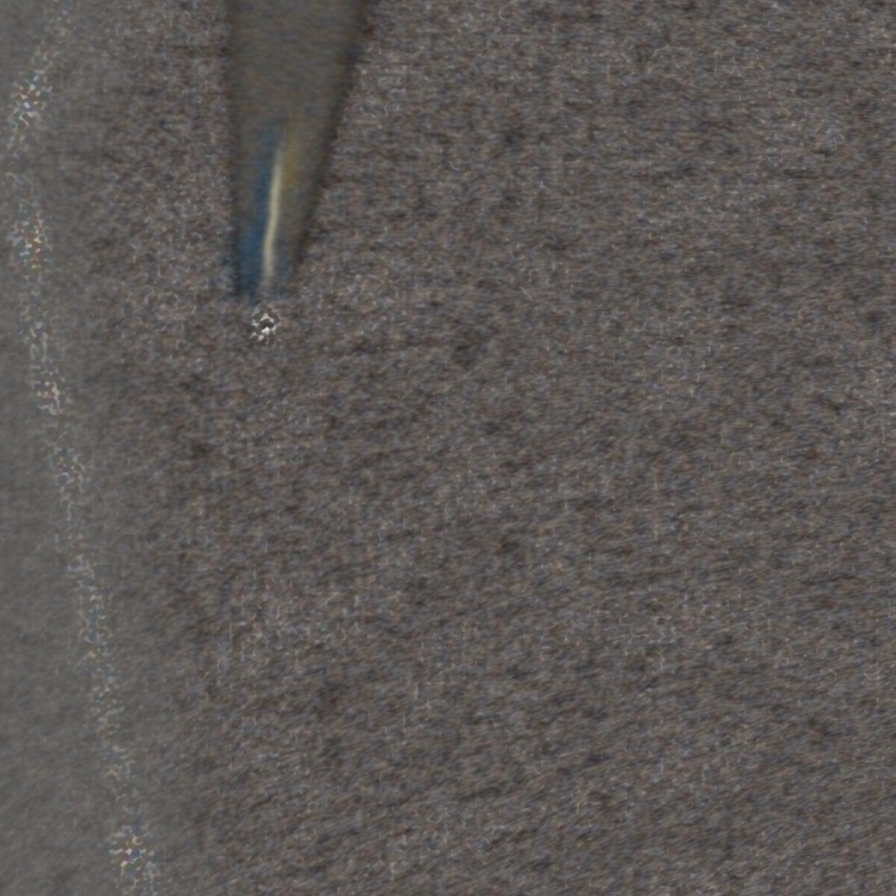
Write a WebGL 1 fragment shader that draws this texture.

```glsl
precision highp float;
uniform vec2 u_resolution;

#define GRAIN_SCALE 88.0
#define GRAIN_CONTRAST 0.10
#define CREASE_DEPTH 0.055
#define TINT_STRENGTH 0.07
#define GLINT_STRENGTH 0.15
#define STONE_COLOR vec3(0.357, 0.336, 0.328)
#define SMOOTH_COLOR vec3(0.378, 0.368, 0.360)
#define GROOVE_COLOR vec3(0.325, 0.310, 0.295)
#define BLUE_COLOR vec3(0.20, 0.27, 0.33)
#define STREAK_COLOR vec3(0.64, 0.62, 0.54)

vec2 hashGradient(vec2 cell) {
  float angle = 6.2832 * fract(sin(dot(cell, vec2(127.1, 311.7))) * 43758.547);
  return vec2(cos(angle), sin(angle));
}

float gradientNoise(vec2 p) {
  vec2 cell = floor(p);
  vec2 f = p - cell;
  vec2 blend = f * f * f * (f * (f * 6.0 - 15.0) + 10.0);
  vec2 e = vec2(0.0, 1.0);
  float a = dot(hashGradient(cell), f);
  float b = dot(hashGradient(cell + e.yx), f - e.yx);
  float c = dot(hashGradient(cell + e.xy), f - e.xy);
  float d = dot(hashGradient(cell + e.yy), f - e.yy);
  return mix(mix(a, b, blend.x), mix(c, d, blend.x), blend.y);
}

// Soft bump that peaks at zero
float bump(float x, float width) {
  x /= width;
  return exp(-x * x);
}

// One inside the interval, with soft ends
float span(float x, float low, float high, float soft) {
  return smoothstep(low - soft, low + soft, x)
       * (1.0 - smoothstep(high - soft, high + soft, x));
}

// Centre line of the glittering seam at the left
float seamLine(float y) {
  return 0.015 + 0.18 * max(0.8 - y, 0.0) + 0.28 * max(y - 0.8, 0.0);
}

// Several octaves of lumps, slightly longer than high
float grainField(vec2 p) {
  float sum = 0.0;
  float scale = 0.5 * GRAIN_SCALE;
  float weight = 0.7;
  for (int i = 0; i < 3; i++) {
    sum += weight * gradientNoise(p * scale * vec2(0.85, 1.1) + float(i) * 17.3);
    scale *= 1.95;
    weight = 0.95;
  }
  return sum;
}

void main() {
  vec2 uv = gl_FragCoord.xy / u_resolution;

  // Shear the grain so that it climbs to the right near the bottom
  vec2 p = vec2(uv.x, uv.y - mix(0.45, -0.1, uv.y) * uv.x);
  float grain = grainField(p);
  float patches = gradientNoise(p * 9.0 + 3.7);
  float fine = gradientNoise(uv * GRAIN_SCALE * 1.7 + 51.0);
  float glint = smoothstep(0.2, 0.6, fine + 0.3 * patches);

  // Smooth zone left of the seam, rough stone right of it
  float seamOffset = uv.x - seamLine(uv.y) + 0.02 * gradientNoise(uv * 14.0);
  float rough = smoothstep(-0.01, 0.16, seamOffset);
  vec3 color = mix(SMOOTH_COLOR, STONE_COLOR, rough);

  // Grain, dark creases and small glints
  float crease = smoothstep(0.12, 0.5, gradientNoise(p * vec2(20.0, 38.0) + 9.1));
  float relief = GRAIN_CONTRAST * grain + 0.035 * patches - CREASE_DEPTH * crease
               + GLINT_STRENGTH * 0.6 * glint + 0.004;
  relief *= mix(0.45, 1.0, rough);

  // Faint warm, cool and violet tints
  float warmth = gradientNoise(uv * 62.0 + 23.0);
  float violet = gradientNoise(uv * 75.0 + 71.0);
  vec3 tint = warmth * vec3(0.5, 0.0, -0.5) + violet * vec3(0.1, -0.25, 0.25);

  // Groove that narrows downwards to a tip
  float height = uv.y - 0.66;
  float axis = 0.293 + 0.12 * height;
  float halfWidth = 0.03 + 0.16 * max(height, 0.0);
  float across = (uv.x - axis) / halfWidth;
  float along = smoothstep(-0.01, 0.06, height);
  float inside = along * (1.0 - smoothstep(0.8, 1.15, abs(across)));
  color = mix(color, GROOVE_COLOR, inside);
  relief *= 1.0 - 0.65 * inside;
  float rims = bump(across - 0.92, 0.22) + 0.7 * bump(across + 0.92, 0.18);
  relief -= 0.085 * along * rims;

  // Blue flank, bulging tip and pale streak
  float wobble = 0.004 * gradientNoise(uv * vec2(20.0, 35.0) + 5.0);
  float x = uv.x - axis + wobble;
  float flank = bump(x + 0.014, 0.014) * span(uv.y, 0.68, 0.84, 0.05);
  float bulge = bump(length((uv - vec2(0.267, 0.71)) * vec2(1.0, 0.55)), 0.022);
  float rightFlank = bump(x - 0.018, 0.009) * span(uv.y, 0.67, 0.72, 0.03);
  color = mix(color, BLUE_COLOR, clamp(0.85 * flank + 0.55 * bulge + 0.6 * rightFlank, 0.0, 0.9));
  float streak = bump(x, 0.0065) * span(uv.y, 0.69, 0.82, 0.035);
  color = mix(color, STREAK_COLOR, 0.85 * streak);
  color += vec3(0.09, 0.07, -0.02) * bump(x - 0.013, 0.01) * span(uv.y, 0.78, 0.85, 0.04);

  // Broken sparkle along the seam and below the tip
  float broken = smoothstep(-0.15, 0.35, gradientNoise(vec2(4.0, uv.y * 13.0)));
  float seam = bump(seamOffset, 0.018) * (0.25 + 0.75 * broken);
  float tip = bump(length(uv - vec2(0.295, 0.635)), 0.017);
  float sparkle = smoothstep(-0.1, 0.5, fine + 0.4 * grain);
  relief += sparkle * (0.24 * seam + 0.45 * tip) + 0.03 * seam;

  color += relief + tint * TINT_STRENGTH * (mix(0.5, 1.0, rough) + 2.0 * seam);
  gl_FragColor = vec4(clamp(color, 0.0, 1.0), 1.0);
}
```
